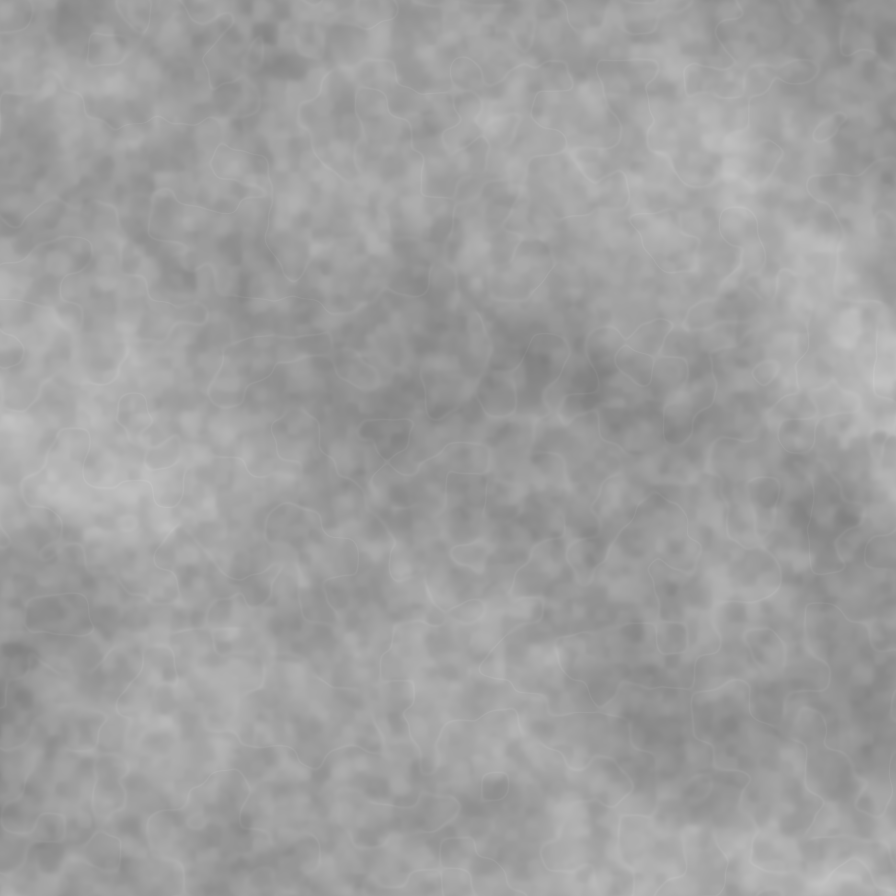
This texture is drawn by a WebGL 2 fragment shader. Its source:

```glsl
#version 300 es
precision highp float;

uniform vec2 u_resolution;
out vec4 fragColor;

const float BASE_GREY = 0.62;
const float TAU = 6.2831853;

// Broad diagonal bands
const vec2 BAND_NORMAL = vec2(0.5, 0.86);
const float BAND_PERIOD = 0.6;
const float BAND_CREST = 0.42;
const float BAND_AMOUNT = 0.034;
const float BAND_WARP = 0.16;

// Clouds: cells across the canvas and strength of the first octave
const float CLOUD_CELLS = 3.2;
const float CLOUD_AMOUNT = 0.1;
const float CLOUD_FALLOFF = 0.78;
const float CLOUD_STRETCH = 0.65;

// Grain
const float COARSE_CELLS = 25.0;
const float COARSE_AMOUNT = 0.045;
const float GRAIN_CELLS = 46.0;
const float GRAIN_AMOUNT = 0.08;
const float FINE_CELLS = 78.0;
const float FINE_AMOUNT = 0.045;

// Thin pale fibres
const float FIBRE_CELLS = 30.0;
const float FIBRE_WIDTH = 0.05;
const float FIBRE_MEAN = 0.16;
const float FIBRE_AMOUNT = 0.022;

const float CELL_SHARPNESS = 5.0;

vec3 hash3(vec2 cell) {
    vec3 h = fract(cell.xyx * vec3(0.1031, 0.1030, 0.0973));
    h += dot(h, h.yxz + 33.33);
    return fract((h.xxy + h.yzz) * h.zyx);
}

// Cellular noise with blended, slightly square cells, centred on zero
float cellNoise(vec2 p, float seed) {
    vec2 base = floor(p);
    vec2 local = p - base;
    float total = 0.0;
    float weightSum = 0.0;
    for (int y = -1; y <= 1; y++) {
        for (int x = -1; x <= 1; x++) {
            vec2 offset = vec2(x, y);
            vec3 h = hash3(base + offset + seed * 37.0 + 200.0);
            vec2 d = offset + mix(vec2(0.1), vec2(0.9), h.xy) - local;
            vec2 d2 = d * d;
            float weight = exp(-CELL_SHARPNESS * length(d2));
            total += weight * (h.z - 0.5);
            weightSum += weight;
        }
    }
    return total / weightSum;
}

float clouds(vec2 p) {
    vec2 along = vec2(BAND_NORMAL.y, -BAND_NORMAL.x);
    vec2 q = vec2(dot(p, along) * CLOUD_STRETCH, dot(p, BAND_NORMAL));
    float frequency = CLOUD_CELLS;
    float amount = CLOUD_AMOUNT;
    float sum = 0.0;
    for (int i = 0; i < 3; i++) {
        sum += amount * cellNoise(q * frequency, float(i) + 1.0);
        frequency *= 2.1;
        amount *= CLOUD_FALLOFF;
    }
    return sum;
}

float bands(vec2 p) {
    float across = dot(p, BAND_NORMAL) + BAND_WARP * cellNoise(p * 4.0, 5.0);
    return BAND_AMOUNT * cos(TAU * (across - BAND_CREST) / BAND_PERIOD);
}

float grain(vec2 p) {
    return COARSE_AMOUNT * cellNoise(p * COARSE_CELLS, 6.0)
         + GRAIN_AMOUNT * cellNoise(p * GRAIN_CELLS, 7.0)
         + FINE_AMOUNT * cellNoise(p * FINE_CELLS, 8.0);
}

// Pale lines along the zero contour of a noise field
float fibres(vec2 p) {
    float level = cellNoise(p * FIBRE_CELLS, 9.0) / FIBRE_WIDTH;
    return FIBRE_AMOUNT * (exp(-level * level) - FIBRE_MEAN);
}

void main() {
    vec2 p = gl_FragCoord.xy / u_resolution;
    float grey = BASE_GREY + bands(p) + clouds(p) + grain(p) + fibres(p);
    fragColor = vec4(vec3(grey), 1.0);
}
```
